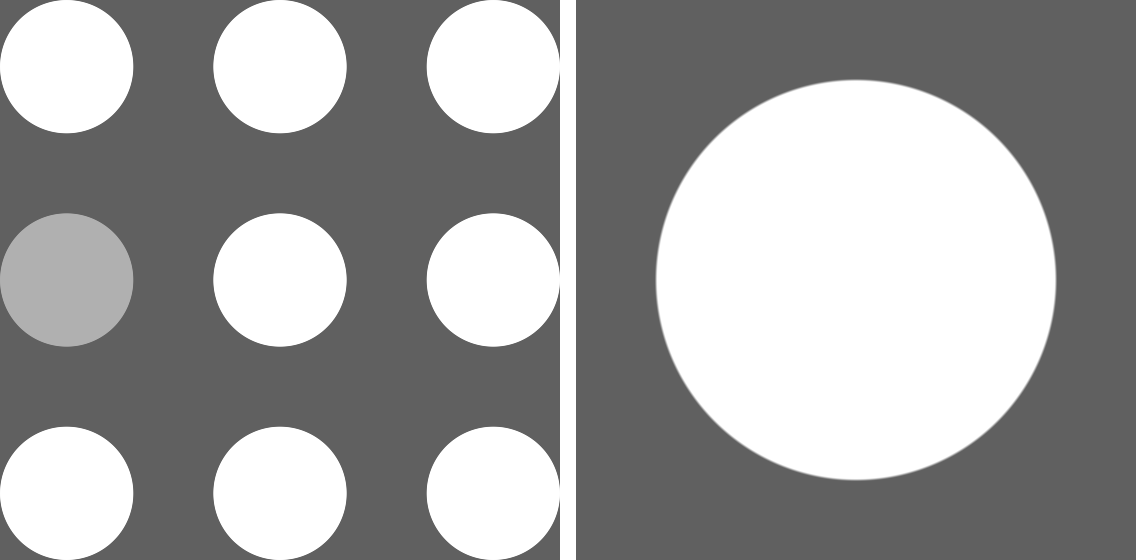
Left: the whole. Right: its middle third, enlarged.
This pattern is drawn by a three.js fragment shader. Its source:

```glsl
// Three by three grid of white discs on dark grey, with one disc dimmed.
varying vec2 vUv;

// Signed distance to a disc centred on the origin
float discDistance(vec2 p, float radius) {
  return length(p) - radius;
}

void main() {
  // Cell indices run from -1 to 1, with the middle cell at the centre
  float pitch = 8.0 / 21.0;
  vec2 fromCentre = vUv - 0.5;
  vec2 cell = floor(fromCentre / pitch + 0.5);
  vec2 local = fromCentre - cell * pitch;

  // Outer discs touch the canvas border
  float dist = discDistance(local, 5.0 / 42.0);
  float coverage = 1.0 - smoothstep(-0.001, 0.001, dist);

  // The disc at the middle of the left column is dimmed
  float dimmed = 1.0 - step(0.5, length(cell - vec2(-1.0, 0.0)));
  float discGrey = mix(1.0, 0.69, dimmed);

  gl_FragColor = vec4(vec3(mix(0.376, discGrey, coverage)), 1.0);
}
```
